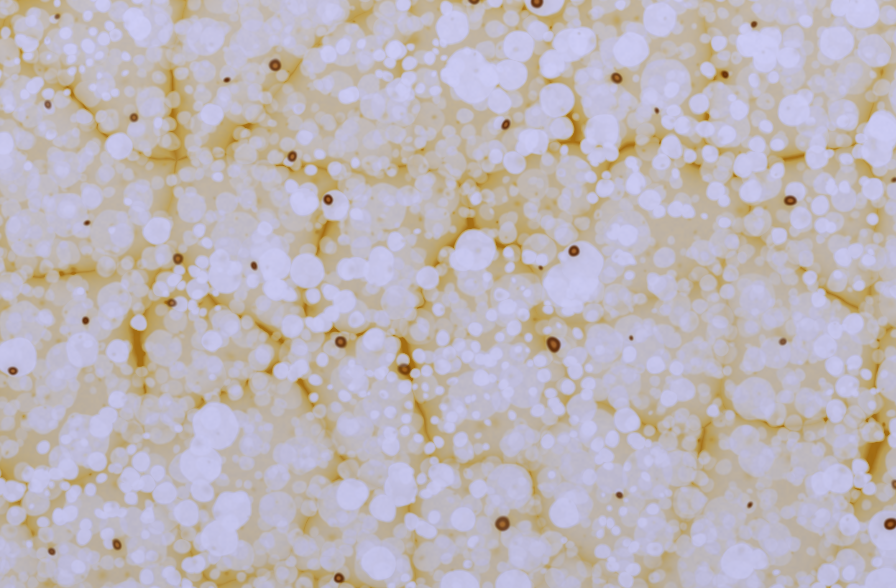
A WebGL 2 fragment shader for this texture:

```glsl
#version 300 es
precision highp float;
// Pale translucent droplets packed into rounded lobes, with amber seams between.
// A scalar "stain" starts high along weighted Voronoi seams, is thinned by layers
// of scattered discs, then is coloured by a ramp; brown ringed dots lie on top.

uniform vec2 u_resolution;
out vec4 fragColor;

#define LOBE_SIZE 0.25
#define SEAM_WIDTH 0.13
#define SEAM_STAIN 2.5
#define LOBE_STAIN 2.9
#define DISC_SIZE 0.088
#define DISC_LAYERS 4
#define DISC_SOFTNESS 0.003
#define SPECK_SIZE 0.036
#define DOT_SIZE 0.135
#define DOT_SHARE 0.5
#define GRAIN 0.022

// Integer hash: three random values per cell and seed
vec3 hash3(vec2 cell, int seed) {
    uvec3 v = uvec3(ivec3(ivec2(cell), seed)) * 1664525u + 1013904223u;
    v.x += v.y * v.z; v.y += v.z * v.x; v.z += v.x * v.y;
    v ^= v >> 16u;
    v.x += v.y * v.z; v.y += v.z * v.x; v.z += v.x * v.y;
    return vec3(v >> 8u) / 16777216.0;
}

float noise(vec2 p, int seed) {
    vec2 i = floor(p), f = fract(p);
    f = f * f * (3.0 - 2.0 * f);
    float low = mix(hash3(i, seed).x, hash3(i + vec2(1, 0), seed).x, f.x);
    float high = mix(hash3(i + vec2(0, 1), seed).x, hash3(i + vec2(1, 1), seed).x, f.x);
    return mix(low, high, f.y);
}

// Distance-like value: zero on the seams, growing into each lobe
float lobeDepth(vec2 p) {
    p += 0.05 * (vec2(noise(p * 9.0, 1), noise(p * 9.0, 2)) - 0.5);
    p /= LOBE_SIZE;
    vec2 base = floor(p);
    float nearest = 9.0, second = 9.0;
    for (int k = 0; k < 9; k++) {
        vec2 cell = base + vec2(k % 3 - 1, k / 3 - 1);
        vec3 h = hash3(cell, 3);
        float d = length(p - cell - 0.1 - 0.8 * h.xy) - 0.3 * h.z;
        second = min(second, max(nearest, d));
        nearest = min(nearest, d);
    }
    return second - nearest;
}

// Opacity of one layer of pale discs
float discLayer(vec2 p, float size, int seed, float soft) {
    vec2 base = floor(p / size);
    float cover = 0.0;
    for (int k = 0; k < 9; k++) {
        vec2 cell = base + vec2(k % 3 - 1, k / 3 - 1);
        vec3 place = hash3(cell, seed), look = hash3(cell, seed + 50);
        if (look.x > 0.88) continue;
        vec2 center = (cell + place.xy) * size;
        float fit = mix(0.5, 1.0, smoothstep(0.0, 0.25, lobeDepth(center)));
        float radius = size * mix(0.24, 0.5, place.z) * fit;
        float clump = smoothstep(0.73, 0.8, noise(center * 5.5, 7));
        float opacity = mix(0.24 + 0.28 * look.y, 0.85, max(clump, step(0.965, look.z)));
        float d = length(p - center) - radius;
        cover = max(cover, opacity * smoothstep(soft, -soft, d));
    }
    return cover;
}

// Small blurred yellow spots
float specks(vec2 p) {
    vec2 base = floor(p / SPECK_SIZE);
    float sum = 0.0;
    for (int k = 0; k < 9; k++) {
        vec2 cell = base + vec2(k % 3 - 1, k / 3 - 1);
        vec3 h = hash3(cell, 11);
        float radius = mix(0.003, 0.009, h.z * h.z);
        float d = length(p - (cell + h.xy) * SPECK_SIZE) / radius;
        sum += step(0.45, hash3(cell, 12).x) * exp(-d * d);
    }
    return sum;
}

// Brown dots: x = halo, y = body, z = lighter core
vec3 ringDots(vec2 p, float soft) {
    vec2 base = floor(p / DOT_SIZE);
    vec3 dots = vec3(0.0);
    for (int k = 0; k < 9; k++) {
        vec2 cell = base + vec2(k % 3 - 1, k / 3 - 1);
        vec3 h = hash3(cell, 21), look = hash3(cell, 22);
        if (look.x > DOT_SHARE) continue;
        float radius = mix(0.0035, 0.0125, h.z * h.z);
        float d = length(p - (cell + h.xy) * DOT_SIZE);
        float body = smoothstep(soft, -soft, d - radius) * mix(0.65, 1.0, look.y);
        float core = smoothstep(radius * 0.65, radius * 0.15, d) * smoothstep(0.005, 0.008, radius);
        dots = max(dots, vec3(exp(-d * d / (radius * radius * 3.0)), body, core));
    }
    return dots;
}

// Lavender through cream and amber to ochre
vec3 stainColor(float s) {
    vec3 ramp[7] = vec3[7](vec3(0.79, 0.79, 0.94), vec3(0.75, 0.74, 0.85),
        vec3(0.75, 0.73, 0.75), vec3(0.74, 0.69, 0.62), vec3(0.73, 0.65, 0.47),
        vec3(0.73, 0.61, 0.31), vec3(0.64, 0.43, 0.08));
    s = clamp(s, 0.0, 5.999);
    int i = int(s);
    return mix(ramp[i], ramp[i + 1], fract(s));
}

void main() {
    vec2 p = gl_FragCoord.xy / u_resolution.y;
    float soft = max(DISC_SOFTNESS, 0.8 / u_resolution.y);
    vec2 wobble = vec2(noise(p * 45.0, 31), noise(p * 45.0, 32)) - 0.5;
    vec2 q = p + 0.006 * wobble;

    // Seams and lobes
    float seam = exp(-lobeDepth(q) / SEAM_WIDTH);
    float patches = noise(p * 4.0, 33);
    float stain = LOBE_STAIN + 0.9 * (patches - 0.5) + SEAM_STAIN * seam * (0.45 + 1.1 * noise(p * 5.0, 34));

    // Droplets, from large to small
    float size = DISC_SIZE;
    for (int i = 0; i < DISC_LAYERS; i++) {
        stain *= 1.0 - discLayer(q + float(i) * 0.37, size, 100 + i, soft);
        size *= 0.69;
    }

    // Spots, halos and fine grain
    vec3 dots = ringDots(q, soft);
    float grain = noise(p * 230.0, 41) + noise(p * 120.0, 42) - 1.0;
    stain += specks(q) * (0.5 + 1.1 * patches) + 1.6 * dots.x + 0.15 * grain;
    vec3 color = stainColor(stain);
    vec3 brown = mix(vec3(0.36, 0.16, 0.03), vec3(0.62, 0.36, 0.13), dots.z);
    color = mix(color, brown, dots.y);
    color *= 1.0 + GRAIN * grain + 0.04 * (p.y - 0.5);
    fragColor = vec4(color, 1.0);
}
```
